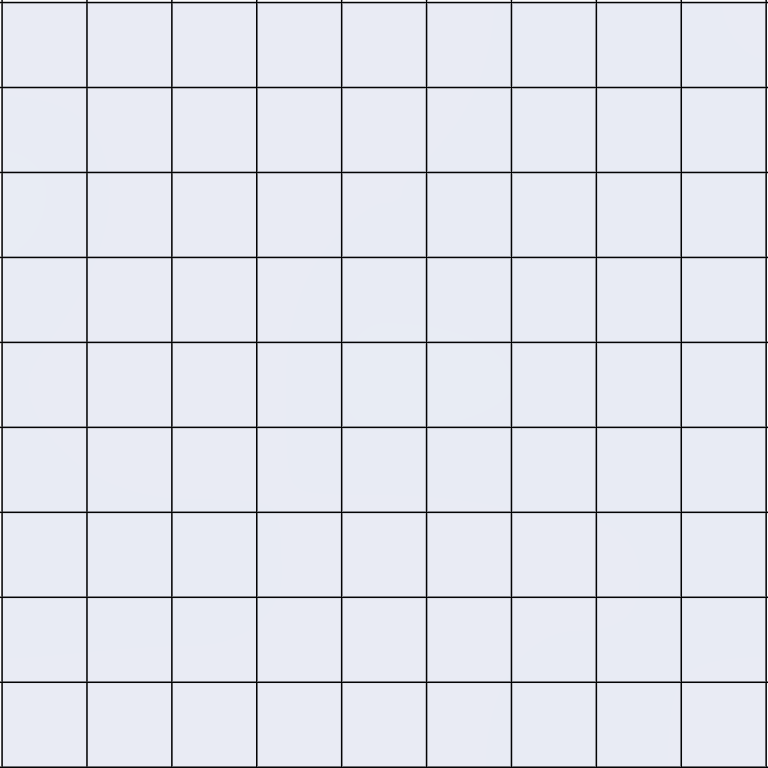
This pattern is drawn by a WebGL 2 fragment shader. Its source:

```glsl
#version 300 es
precision highp float;

uniform vec2 u_resolution;
out vec4 fragColor;

const float CELLS = 9.0;
const vec2 GRID_START = vec2(0.0027, 0.0010);
const vec2 GRID_END = vec2(0.9976, 0.9967);
const float LINE_WIDTH = 0.00200;
const float TINT_AMOUNT = 0.004;
const vec3 PAPER = vec3(0.912, 0.922, 0.957);
const vec3 MARGIN = vec3(0.990, 0.990, 0.995);
const vec3 INK = vec3(0.010, 0.010, 0.015);

float hash(vec2 p) {
    p = fract(p * vec2(0.1031, 0.1137));
    p += dot(p, p.yx + 33.33);
    return fract((p.x + p.y) * p.x * 17.0);
}

float valueNoise(vec2 p) {
    vec2 cell = floor(p);
    vec2 blend = smoothstep(0.0, 1.0, fract(p));
    float low = mix(hash(cell), hash(cell + vec2(1.0, 0.0)), blend.x);
    float high = mix(hash(cell + vec2(0.0, 1.0)), hash(cell + 1.0), blend.x);
    return mix(low, high, blend.y);
}

// Box-filtered coverage of the nearest vertical and horizontal line
vec2 lineCoverage(vec2 uv, vec2 pixel) {
    vec2 pitch = (GRID_END - GRID_START) / CELLS;
    vec2 phase = (uv - GRID_START) / pitch;
    vec2 offset = (phase - round(phase)) * pitch;
    vec2 lower = max(offset - 0.5 * pixel, vec2(-0.5 * LINE_WIDTH));
    vec2 upper = min(offset + 0.5 * pixel, vec2(0.5 * LINE_WIDTH));
    return clamp((upper - lower) / pixel, 0.0, 1.0);
}

void main() {
    vec2 uv = gl_FragCoord.xy / u_resolution;
    vec2 pixel = 1.0 / u_resolution;

    // Paper with a faint drift between pink and green
    float drift = valueNoise(uv * 4.0 + 7.0) - 0.5;
    vec3 paper = PAPER + TINT_AMOUNT * drift * vec3(1.0, -1.0, 0.5);

    // Pale margin outside the outer frame
    vec2 inside = smoothstep(GRID_START - 0.5 * pixel, GRID_START + 0.5 * pixel, uv)
                * (1.0 - smoothstep(GRID_END - 0.5 * pixel, GRID_END + 0.5 * pixel, uv));
    vec3 color = mix(MARGIN, paper, inside.x * inside.y);

    // Ruled lines
    vec2 ink = lineCoverage(uv, pixel);
    color = mix(color, INK, max(ink.x, ink.y));

    fragColor = vec4(color, 1.0);
}
```
